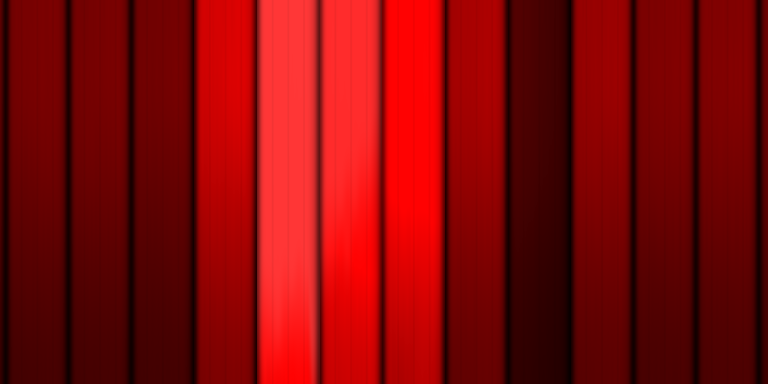
This background is drawn by a Shadertoy shader. Its source:

```glsl
// Red vertical wooden planks with dark seams, lit by a warm glow left of centre.

float hash(vec2 p) {
    return fract(sin(dot(p, vec2(127.1, 311.7))) * 43758.5453);
}

float noise(vec2 p) {
    vec2 i = floor(p), f = fract(p);
    f = f * f * (3.0 - 2.0 * f);
    return mix(mix(hash(i), hash(i + vec2(1, 0)), f.x),
               mix(hash(i + vec2(0, 1)), hash(i + vec2(1, 1)), f.x), f.y);
}

// Light on each plank, from left to right; above 1.0 it saturates
const float plankLight[14] = float[14](
    0.44, 0.47, 0.47, 0.45, 0.85, 1.70, 1.36,
    1.21, 0.67, 0.30, 0.60, 0.50, 0.51, 0.43);

void mainImage(out vec4 fragColor, in vec2 fragCoord) {
    vec2 uv = fragCoord / iResolution.xy;

    // Plank index and position across the plank
    float across = (uv.x - 0.0078) / 0.0817;
    float plank = floor(across);
    float x = across - plank;

    // Plank tone, fading towards the floor
    float light = plankLight[clamp(int(plank) + 1, 0, 13)];
    light *= mix(0.58, 1.0, smoothstep(-0.05, 0.85, uv.y));
    light *= plank == 8.0 ? mix(1.15, 0.75, x) : mix(0.96, 1.04, x);

    // Wood grain: fine streaks and broad stains
    float streak = noise(vec2(across * 30.0, uv.y * 5.0));
    float stain = noise(vec2(across * 3.0, uv.y * 4.0));
    light *= 0.97 + 0.03 * streak + 0.03 * stain;

    // Pale highlight on the two brightest planks, with a soft lower edge
    float lowerEdge = plank == 4.0 ? 0.08 + 0.06 * smoothstep(0.3, 0.7, x)
                                         - 0.2 * smoothstep(0.8, 0.9, x)
                                   : 0.27 + 0.24 * x;
    lowerEdge += 0.08 * (noise(vec2(across * 9.0, uv.y * 6.0)) - 0.5);
    float pale = smoothstep(-0.14, 0.24, uv.y - lowerEdge);
    pale *= plank == 4.0 ? 1.0 : plank == 5.0 ? 0.8 : 0.0;

    vec3 color = vec3(min(light, 1.0), vec2(0.008 * light + 0.2 * pale));

    // Thin grooves at each quarter of the plank
    float groove = abs(fract(x * 4.0 + 0.5) - 0.5) / 4.0;
    color *= 1.0 - 0.05 * (1.0 - smoothstep(0.002, 0.026, groove));

    // Soft dark seams, shallower where the light is strong
    float seam = min(x, 1.0 - x);
    float depth = mix(0.74, 0.52, smoothstep(0.5, 1.2, light));
    color *= 1.0 - depth * exp(-pow(seam / 0.062, 2.0));
    color *= 1.0 - 0.2 * smoothstep(0.78, 1.0, x);

    fragColor = vec4(color, 1.0);
}
```
